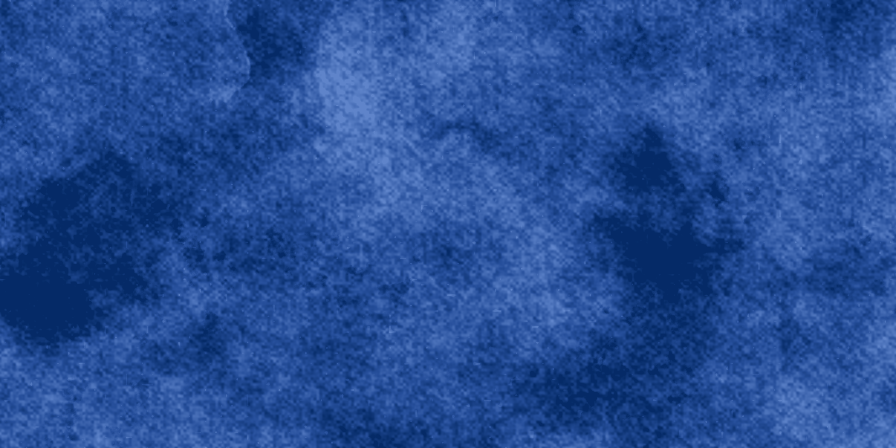
Write a Shadertoy shader that draws this texture.

```glsl
// Blue watercolour wash on rough paper: soft clouds, dark feathered pools
// of pigment, a pale torn flake and fine grain. All layers add up to one
// tone, which is then mapped onto a ramp of blues.

float hash(vec2 p) {
    return fract(sin(dot(p, vec2(127.1, 311.7))) * 43758.5453);
}

float noise(vec2 p) {
    vec2 cell = floor(p);
    vec2 f = fract(p);
    f = f * f * (3.0 - 2.0 * f);
    float low = mix(hash(cell), hash(cell + vec2(1, 0)), f.x);
    float high = mix(hash(cell + vec2(0, 1)), hash(cell + vec2(1, 1)), f.x);
    return mix(low, high, f.y);
}

// Fractal noise, centred near zero
float fbm(vec2 p) {
    float sum = 0.0;
    float amp = 0.5;
    for (int i = 0; i < 5; i++) {
        sum += amp * (noise(p) - 0.5);
        p = mat2(1.6, 1.2, -1.2, 1.6) * p + 7.3;
        amp *= 0.5;
    }
    return sum;
}

// Soft spot of pigment around the segment a-b, fading out at the radius
float pool(vec2 p, vec2 a, vec2 b, float radius) {
    vec2 ab = b - a;
    float along = clamp(dot(p - a, ab) / dot(ab, ab), 0.0, 1.0);
    return smoothstep(radius, 0.0, length(p - a - ab * along));
}

// Pale flake hanging from the top edge, crisp on its right side
float flake(vec2 p) {
    float edge = 0.505 + 0.055 * smoothstep(1.0, 0.86, p.y)
               - 0.05 * smoothstep(0.83, 0.77, p.y) + 0.05 * fbm(p * 22.0);
    float side = p.x - edge;
    float body = smoothstep(0.004, -0.004, side) * smoothstep(-0.12, -0.03, side);
    float rim = smoothstep(0.007, 0.0, abs(side + 0.005));
    return (body + 0.5 * rim) * smoothstep(0.76, 0.81, p.y + 0.1 * fbm(p * 15.0));
}

vec3 blueRamp(float tone) {
    vec3 deep = vec3(0.035, 0.185, 0.43);
    vec3 middle = vec3(0.15, 0.31, 0.61);
    vec3 pale = vec3(0.32, 0.47, 0.75);
    vec3 shade = mix(deep, middle, clamp(tone / 2.5, -0.15, 1.0));
    return mix(shade, pale, clamp((tone - 2.5) / 2.5, 0.0, 1.3));
}

void mainImage(out vec4 fragColor, in vec2 fragCoord) {
    vec2 p = fragCoord / iResolution.y;

    // Ragged coordinates that feather the pool outlines
    vec2 q = p + 0.26 * vec2(fbm(p * 6.0), fbm(p * 6.0 + 31.0))
               + 0.14 * vec2(fbm(p * 24.0 + 5.0), fbm(p * 24.0 + 57.0));

    // Broad wash and mottled blotches
    float tone = 3.05 + 4.0 * fbm(p * 2.3 + 3.0) + 4.5 * fbm(p * 9.0 + 11.0);

    // Dark pools
    tone -= 2.5 * pool(q, vec2(0.02, 0.36), vec2(0.36, 0.58), 0.25);
    tone -= 1.0 * pool(q, vec2(0.08, 0.32), vec2(0.14, 0.36), 0.13);
    tone -= 2.2 * pool(q, vec2(1.45, 0.62), vec2(1.48, 0.48), 0.13);
    tone -= 1.9 * pool(q, vec2(1.46, 0.45), vec2(1.38, 0.15), 0.26);
    tone -= 1.6 * pool(q, vec2(0.85, 0.03), vec2(1.45, 0.08), 0.20);
    tone -= 1.7 * pool(q, vec2(1.65, 0.38), vec2(2.00, 0.38), 0.12);
    tone -= 1.9 * pool(q, vec2(0.54, 0.75), vec2(0.62, 0.98), 0.13);
    tone -= 1.3 * pool(q, vec2(1.76, 0.90), vec2(1.92, 0.93), 0.20);
    tone -= 1.2 * pool(q, vec2(0.40, 0.18), vec2(0.50, 0.20), 0.14);
    tone -= 1.7 * pool(q, vec2(0.92, 0.73), vec2(1.07, 0.73), 0.06);

    // Thinned, paler areas
    tone += 0.9 * pool(q, vec2(0.75, 0.72), vec2(1.10, 0.30), 0.36);
    tone += 0.9 * pool(q, vec2(1.75, 0.72), vec2(2.00, 0.65), 0.28);
    tone += 0.7 * pool(q, vec2(0.18, 0.20), vec2(0.36, 0.32), 0.18);
    tone += 1.6 * flake(p);

    // Pits where pigment settles, clustered by a slow mask
    float cluster = smoothstep(-0.05, 0.15, fbm(p * 5.0 + 19.0));
    tone -= 1.4 * cluster * smoothstep(0.10, 0.22, fbm(p * 28.0 + 43.0));

    // Paper tooth, short slanted fibres and rare bright specks
    vec2 slanted = mat2(0.8, 0.6, -0.6, 0.8) * p;
    tone += 2.3 * (noise(p * 155.0) - 0.5);
    tone += 1.4 * (noise(p * 72.0 + 13.0) - 0.5);
    tone += 1.3 * (noise(slanted * vec2(60.0, 150.0)) - 0.5);
    tone += 1.3 * smoothstep(0.90, 0.98, noise(p * 85.0 + 71.0));

    fragColor = vec4(blueRamp(tone), 1.0);
}
```
